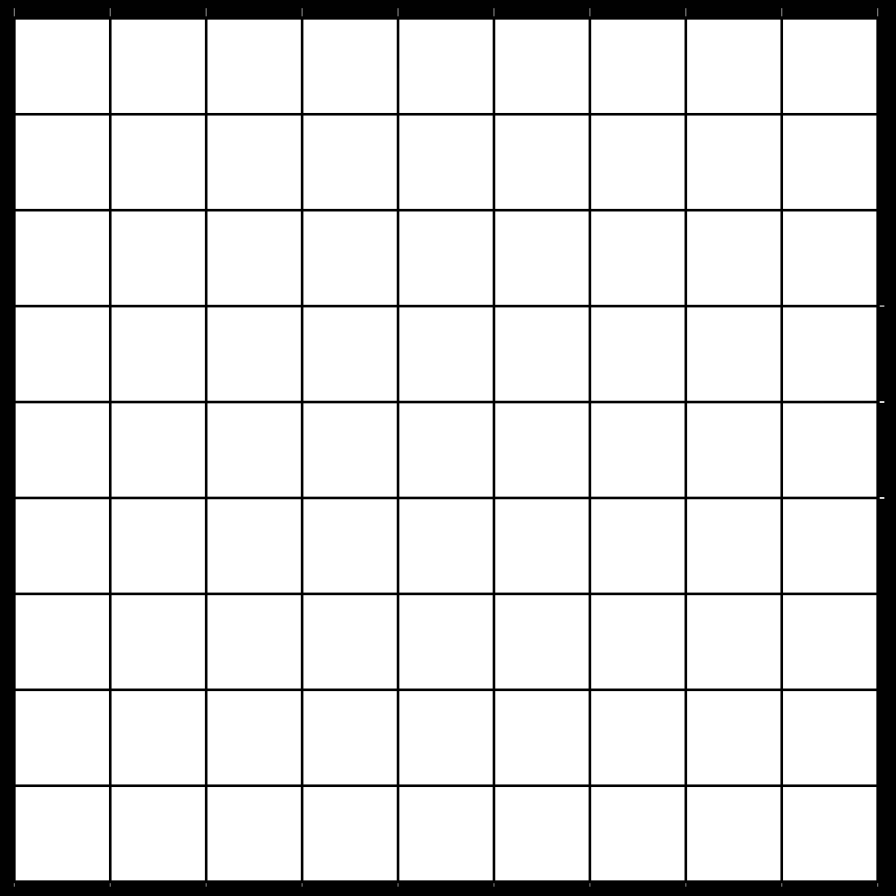
Reproduce this pattern procedurally as a WebGL 1 fragment shader.

```glsl
precision highp float;
// Nine by nine grid of white squares with thin black lines, in a black frame with small gray ticks.

uniform vec2 u_resolution;

const float CELLS = 9.0;
const vec2 GRID_ORIGIN = vec2(0.0160, 0.0160);
const float PITCH = 0.10706;
const float LINE_WIDTH = 0.0029;
const float TICK_WIDTH = 0.0013;
const vec2 TOP_TICK = vec2(0.9818, 0.9909);      // vertical extent
const vec2 BOTTOM_TICK = vec2(0.0104, 0.0143);   // vertical extent
const vec2 RIGHT_TICK = vec2(0.9818, 0.9870);    // horizontal extent
const vec2 RIGHT_TICK_ROWS = vec2(4.0, 6.0);     // first and last grid line
const vec3 PAPER = vec3(1.0);
const vec3 INK = vec3(0.005);
const vec3 TOP_TONE = vec3(0.50);
const vec3 BOTTOM_TONE = vec3(0.46);
const vec3 RIGHT_TONE = vec3(0.95);
const vec3 RIGHT_END_TONE = vec3(0.60);

// Share of a pixel centred at x that lies between lo and hi.
float coverage(float x, float lo, float hi, float pixel) {
  float start = max(x - 0.5 * pixel, lo);
  float end = min(x + 0.5 * pixel, hi);
  return clamp((end - start) / pixel, 0.0, 1.0);
}

// Band of the given width centred on zero.
float band(float x, float width, float pixel) {
  return coverage(x, -0.5 * width, 0.5 * width, pixel);
}

void main() {
  vec2 uv = gl_FragCoord.xy / u_resolution;
  vec2 pixel = 1.0 / u_resolution;

  // Nearest grid line on each axis, and the offset from it.
  vec2 grid = (uv - GRID_ORIGIN) / PITCH;
  vec2 lineIndex = clamp(floor(grid + 0.5), 0.0, CELLS);
  vec2 offset = (grid - lineIndex) * PITCH;

  // White field cut by the grid lines.
  vec2 fieldEnd = GRID_ORIGIN + CELLS * PITCH;
  float field = coverage(uv.x, GRID_ORIGIN.x, fieldEnd.x, pixel.x)
              * coverage(uv.y, GRID_ORIGIN.y, fieldEnd.y, pixel.y);
  float gaps = (1.0 - band(offset.x, LINE_WIDTH, pixel.x))
             * (1.0 - band(offset.y, LINE_WIDTH, pixel.y));
  vec3 color = mix(INK, PAPER, field * gaps);

  // Ticks above and below every vertical line.
  float column = band(offset.x, TICK_WIDTH, pixel.x);
  float topTick = column * coverage(uv.y, TOP_TICK.x, TOP_TICK.y, pixel.y);
  float bottomTick = column * coverage(uv.y, BOTTOM_TICK.x, BOTTOM_TICK.y, pixel.y);
  color = mix(color, TOP_TONE, topTick);
  color = mix(color, BOTTOM_TONE, bottomTick);

  // Ticks to the right of the middle horizontal lines, the uppermost one dimmer.
  float inRows = step(RIGHT_TICK_ROWS.x - 0.5, lineIndex.y)
               * step(lineIndex.y, RIGHT_TICK_ROWS.y + 0.5);
  float rightTick = inRows * band(offset.y, 1.5 * TICK_WIDTH, pixel.y)
                  * coverage(uv.x, RIGHT_TICK.x, RIGHT_TICK.y, pixel.x);
  float isLast = step(RIGHT_TICK_ROWS.y - 0.5, lineIndex.y);
  color = mix(color, mix(RIGHT_TONE, RIGHT_END_TONE, isLast), rightTick);

  gl_FragColor = vec4(color, 1.0);
}
```
